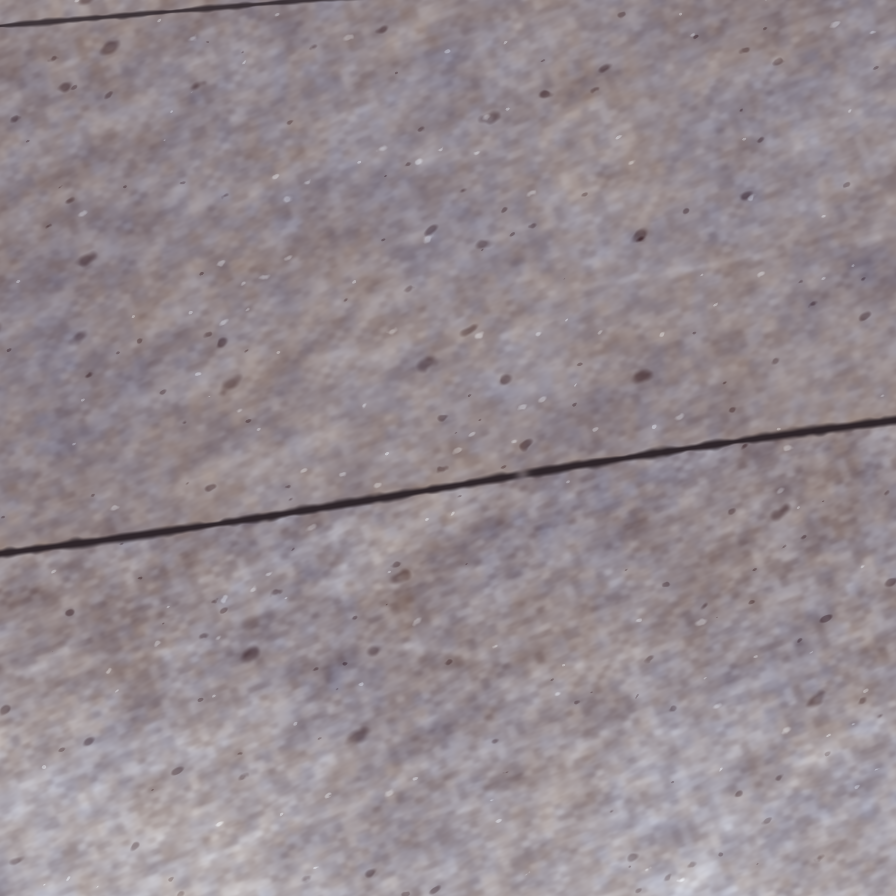
This texture is drawn by a WebGL 2 fragment shader. Its source:

```glsl
#version 300 es
precision highp float;
// Weathered grey boards with slanted grain, worn pale patches and dark seams.
uniform vec2 u_resolution;
out vec4 fragColor;

float hash(vec2 p) {
  return fract(sin(dot(p, vec2(127.1, 311.7))) * 43758.5453);
}

// Smooth value noise, centred on zero
float noise(vec2 p) {
  vec2 i = floor(p), f = fract(p);
  f = f * f * f * (f * (f * 6.0 - 15.0) + 10.0);
  float low = mix(hash(i), hash(i + vec2(1, 0)), f.x);
  float high = mix(hash(i + vec2(0, 1)), hash(i + vec2(1, 1)), f.x);
  return mix(low, high, f.y) - 0.5;
}

vec2 rotate(vec2 p, float angle) {
  float c = cos(angle), s = sin(angle);
  return vec2(c * p.x + s * p.y, c * p.y - s * p.x);
}

float fbm(vec2 p) {
  float sum = 0.0, amplitude = 1.0;
  for (int i = 0; i < 4; i++) {
    sum += amplitude * noise(p);
    p = rotate(p, 0.6) * 2.03 + 17.3;
    amplitude *= 0.55;
  }
  return sum;
}

// Sparse soft oval flecks, one at most in each cell
float flecks(vec2 p, float density, float seed) {
  vec2 cell = floor(p);
  vec2 centre = 0.3 + 0.4 * vec2(hash(cell + seed), hash(cell + seed + 5.2));
  vec2 d = rotate(fract(p) - centre, 0.7 * noise(cell + 0.5)) * vec2(1.0, 1.8);
  float size = mix(0.09, 0.27, pow(hash(cell + seed + 9.7), 2.0));
  float ragged = length(d) + 0.12 * noise(p * 7.0);
  float present = step(hash(cell + seed + 2.4), density);
  return present * (1.0 - smoothstep(size * 0.3, size, ragged));
}

// Soft light stroke around signed distance d, broken up along its length
float scratch(float d, float width, vec2 p) {
  return exp(-d * d / (width * width)) * (0.65 + 0.9 * noise(p * vec2(38.0, 60.0)));
}

// Dark gap between boards with a frayed edge
float seam(float d, float width, vec2 p) {
  float frayed = width * (1.0 + 0.7 * noise(p * 34.0) + 0.5 * noise(p * 95.0));
  return 1.0 - smoothstep(frayed * 0.25, frayed * 1.35, abs(d));
}

void main() {
  vec2 p = gl_FragCoord.xy / u_resolution.y;
  vec2 g = rotate(p, 0.5);
  float seamDist = (p.y - 0.382 - 0.149 * p.x + 0.003 * sin(p.x * 6.28)) * 0.989;
  float topDist = p.y - 0.971 - 0.084 * p.x;
  float lower = 1.0 - smoothstep(-0.004, 0.004, seamDist);

  // Broad tone: even upper board, pale worn areas on the lower one
  float broad = fbm(rotate(p, 0.3) * vec2(4.0, 7.0) + 3.1);
  float worn = 1.0 - smoothstep(0.08, 0.30, p.y + 0.11 * broad);
  vec2 stain = (p - vec2(0.52, 0.15)) / vec2(0.19, 0.16);
  worn *= 1.0 - 0.8 * exp(-dot(stain, stain));
  float tone = 0.562 + 0.055 * broad + lower * (0.012 + 0.108 * worn);

  // Slanted grain, medium mottling and fine grit
  float streaks = fbm(g * vec2(16.0, 40.0));
  float mottle = noise(rotate(p, 0.9) * vec2(58.0, 72.0) + 8.0);
  float grit = noise(rotate(p, 0.35) * vec2(105.0, 150.0));
  float roughness = 1.0 + 0.35 * lower;
  tone += roughness * (0.075 * streaks + 0.055 * mottle + 0.065 * grit);

  // Dark pits and small pale chips
  tone -= 0.15 * flecks(g * 15.0, 0.24, 1.0);
  tone -= 0.13 * flecks(g * 31.0 + 4.0, 0.13, 21.0);
  tone += 0.13 * flecks(g * 33.0 + 9.0, 0.12, 43.0);

  // Long scratches: one arc and two short strokes
  float arc = p.y - 0.282 + 0.35 * (p.x - 0.33) * (p.x - 0.33);
  tone += 0.065 * scratch(arc, 0.006, p) * (1.0 - smoothstep(0.5, 0.68, p.x));
  float lowStroke = p.y - 0.34 - 0.19 * (p.x - 0.4);
  tone += 0.085 * scratch(lowStroke, 0.005, p)
    * smoothstep(0.35, 0.45, p.x) * (1.0 - smoothstep(0.58, 0.66, p.x));
  float highStroke = p.y - 0.68 - 0.17 * (p.x - 0.65);
  tone += 0.055 * scratch(highStroke, 0.005, p) * smoothstep(0.6, 0.75, p.x);

  // Mauve grey, drifting between warm and cool
  vec3 color = vec3(tone, tone * 1.14 - 0.12, tone * 1.14 - 0.10);
  float warmth = 0.024 * fbm(g * vec2(9.0, 14.0) + 31.0)
    + 0.03 * noise(p * 64.0 + 50.0);
  float edgeGlow = exp(-max(seamDist, 0.0) * 55.0) * (1.0 - lower);
  warmth += 0.022 * edgeGlow;
  color += warmth * vec3(0.8, 0.1, -1.1);

  // Seams
  float gap = 1.0 - 0.6 * exp(-pow((p.x - 0.583) / 0.007, 2.0));
  float dark = max(seam(seamDist, 0.0048, p) * gap, 0.85 * seam(topDist, 0.0032, p));
  color = mix(color, vec3(0.16, 0.125, 0.145), 0.95 * dark);

  fragColor = vec4(clamp(color, 0.0, 1.0), 1.0);
}
```
